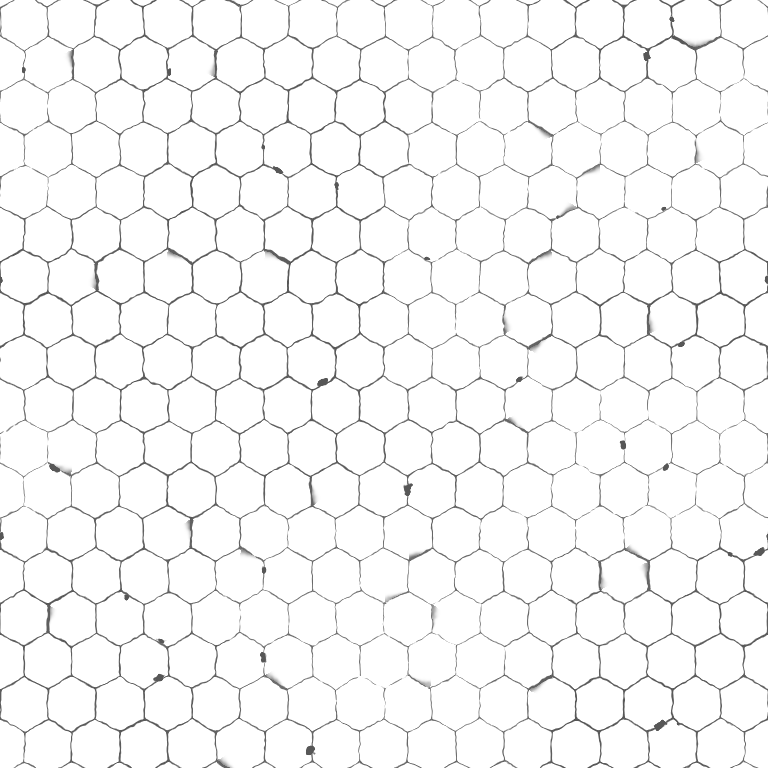
A Shadertoy shader for this pattern:

```glsl
#define COLUMNS 16.0
#define ROWS 18.0
#define LINE_HALF_WIDTH 0.0145
#define CENTRE_JITTER 0.035
#define WOBBLE 0.035
#define CHIP_SHARE 0.05
#define SHADE_SHARE 0.04
#define INK vec3(0.34)
#define PAPER vec3(1.0)

float hash(vec2 p) {
    vec3 q = fract(p.xyx * vec3(0.1031, 0.1030, 0.0973));
    q += dot(q, q.yzx + 33.33);
    return fract((q.x + q.y) * q.z);
}

vec2 hash2(vec2 p) {
    return vec2(hash(p + 17.0), hash(p + 251.0));
}

// Value noise that wraps after the given number of cells
float noise(vec2 uv, float cells, float seed) {
    vec2 p = uv * cells, i = floor(p), f = fract(p);
    f = f * f * (3.0 - 2.0 * f);
    vec2 a = mod(i, cells) + seed, b = mod(i + 1.0, cells) + seed;
    return mix(mix(hash(a), hash(vec2(b.x, a.y)), f.x),
               mix(hash(vec2(a.x, b.y)), hash(b), f.x), f.y);
}

// Exact box-filtered coverage, also for lines thinner than a pixel
float lineCoverage(float d, float halfWidth, float px) {
    return (clamp(d + 0.5 * px, -halfWidth, halfWidth)
          - clamp(d - 0.5 * px, -halfWidth, halfWidth)) / px;
}

void mainImage(out vec4 fragColor, in vec2 fragCoord) {
    vec2 uv = fragCoord / iResolution.xy;
    float px = COLUMNS / iResolution.y;
    float pitch = COLUMNS / ROWS;

    // Hand-drawn wobble
    vec2 p = uv * COLUMNS;
    p += WOBBLE * (vec2(noise(uv, 96.0, 5.0), noise(uv, 96.0, 305.0)) - 0.5);
    p += 0.6 * WOBBLE * (vec2(noise(uv, 224.0, 9.0), noise(uv, 224.0, 409.0)) - 0.5);

    // Three nearest cell centres on staggered rows
    vec3 near = vec3(1e3);
    vec2 centreA = vec2(0.0), centreB = vec2(0.0), idA = vec2(0.0), idB = vec2(0.0);
    float baseRow = floor(p.y / pitch);
    for (int j = -1; j <= 1; j++) {
        float row = baseRow + float(j);
        float odd = mod(row, 2.0);
        float baseColumn = floor(p.x - 0.5 * odd + 0.5);
        for (int i = -1; i <= 1; i++) {
            float column = baseColumn + float(i);
            vec2 wrapped = mod(vec2(column, row), vec2(COLUMNS, ROWS));
            vec2 centre = vec2(column + 0.5 * odd, (row + 0.5) * pitch);
            centre += CENTRE_JITTER * (hash2(wrapped) - 0.5);
            vec2 id = vec2(2.0 * column + odd, row);
            float d = dot(p - centre, p - centre);
            if (d < near.x) {
                near = vec3(d, near.xy);
                centreB = centreA; idB = idA;
                centreA = centre; idA = id;
            } else if (d < near.y) {
                near = vec3(near.x, d, near.y);
                centreB = centre; idB = id;
            } else {
                near.z = min(near.z, d);
            }
        }
    }

    // Edge frame with one orientation on both sides
    vec2 key = mod(idA + idB, vec2(4.0 * COLUMNS, 2.0 * ROWS));
    vec2 normal = normalize(centreB - centreA);
    normal *= sign(dot(normal, vec2(1.0, 0.2)));
    vec2 fromMiddle = p - 0.5 * (centreA + centreB);
    float across = dot(fromMiddle, normal);
    float along = dot(fromMiddle, vec2(-normal.y, normal.x));
    float junction = 1.0 - smoothstep(0.0, 0.12, near.z - near.x);

    // Wear: broad fading, per-edge strength, fine breaks
    float grain = noise(uv, 160.0, 31.0);
    float speck = noise(uv, 320.0, 77.0);
    float strength = 0.6 * smoothstep(0.15, 0.8, noise(uv, 5.0, 53.0))
                   + 0.25 * noise(uv, 16.0, 97.0) + 0.25 * hash(key + 71.0);
    float breaks = smoothstep(0.08, 0.4, 0.65 * grain + 0.35 * speck + 0.6 * strength - 0.15);
    float halfWidth = LINE_HALF_WIDTH * mix(0.4, 1.25, strength) * (0.6 + 0.7 * grain);
    halfWidth *= breaks * (1.0 + 0.7 * junction);

    // Heavy edges with a soft shade tapering along one side
    float heavy = step(hash(key + 131.0), SHADE_SHARE);
    vec2 lean = sign(hash2(key + 173.0) - 0.5);
    float taper = smoothstep(-0.3, 0.25, along * lean.x);
    float depth = across * lean.y;
    float reach = 0.015 + 0.07 * taper;
    float shade = heavy * step(0.0, depth) * exp(-depth * depth / (reach * reach));
    shade *= (0.3 + 0.5 * taper) * (0.6 + 0.6 * grain);
    halfWidth *= 1.0 + heavy;
    float ink = lineCoverage(across, halfWidth, px) * mix(0.8, 1.0, strength);
    ink = max(ink, shade);

    // Ragged chips beside a few edges
    vec2 spot = hash2(key + 211.0) - 0.5;
    vec2 offset = vec2(along, across) - spot * vec2(0.3, 0.09);
    float radius = mix(0.025, 0.075, hash(key + 263.0));
    float chip = length(offset * vec2(0.65, 1.1)) - radius;
    chip += 0.07 * (grain - 0.5) + 0.03 * (speck - 0.5);
    float chipped = step(hash(key + 307.0), CHIP_SHARE);
    ink = max(ink, chipped * (1.0 - smoothstep(-0.5 * px, 0.5 * px, chip)));

    fragColor = vec4(mix(PAPER, INK, clamp(ink, 0.0, 1.0)), 1.0);
}
```
